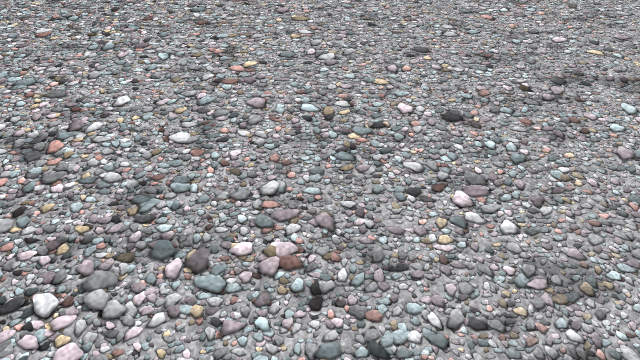
Give the GLSL for this texture, as a Shadertoy shader.

```glsl
// Weathered gravel ground of mixed grey pebbles, receding in perspective.
#define HORIZON 1.6      // height of the vanishing line, in canvas heights
#define DEPTH 1.7        // stretch of the ground away from the viewer
#define STONES 30.0      // density of the medium pebbles
#define GRAIN 0.30       // strength of the fine mineral speckle
#define SHADOW 0.55      // darkness of the gaps under pebbles
#define RELIEF 0.20      // light from the sky on pebble tops
#define DUST 0.40        // cement film over embedded pebbles
#define EXPOSURE 1.02
#define CEMENT vec3(0.67, 0.67, 0.68)

vec3 hash3(vec2 p, float seed) {
    vec3 q = fract(vec3(p.xyx + seed * 17.3) * vec3(0.1031, 0.1030, 0.0973));
    q += dot(q, q.yxz + 33.33);
    return fract((q.xxy + q.yzz) * q.zyx);
}

float valueNoise(vec2 p) {
    vec2 i = floor(p), f = fract(p);
    f *= f * (3.0 - 2.0 * f);
    vec2 e = vec2(0.0, 1.0);
    return mix(mix(hash3(i, 3.0).x, hash3(i + e.yx, 3.0).x, f.x),
               mix(hash3(i + e.xy, 3.0).x, hash3(i + e.yy, 3.0).x, f.x), f.y);
}

// Mostly neutral stone with blue-green, mauve, rust and tan kinds
vec3 mineral(vec3 r) {
    float tone = mix(0.44, 0.88, r.x);
    if (r.z < 0.07) tone *= 0.45;
    if (r.z > 0.92) tone = 0.93;
    vec3 tint = vec3(0.99, 1.0, 1.02);
    if (r.y < 0.27) tint = vec3(0.91, 1.01, 1.04);
    else if (r.y < 0.50) tint = vec3(1.04, 0.96, 1.00);
    else if (r.y < 0.57) tint = vec3(1.12, 0.87, 0.83);
    else if (r.y < 0.63) tint = vec3(1.12, 1.01, 0.84);
    return tone * tint;
}

// Cellular scatter: one rounded, slightly angular pebble per cell
void scatter(inout vec3 col, vec2 p, float cover, float dust, float seed) {
    float nearest = 9.0, height = 0.0;
    vec3 kind = vec3(0.5);
    for (int j = -1; j <= 1; j++)
    for (int i = -1; i <= 1; i++) {
        vec2 cell = floor(p) + vec2(i, j);
        vec3 place = hash3(cell, seed), form = hash3(cell, seed + 7.0);
        if (form.z > cover) continue;
        vec2 q = p - cell - 0.5 - 0.7 * (place.xy - 0.5);
        float radius = mix(0.32, 0.62, place.z * place.z);
        float turn = 6.2832 * form.x, c = cos(turn), s = sin(turn);
        vec2 w = mat2(c, -s, s, c) * q / (radius * vec2(1.15, mix(0.6, 0.95, form.y)));
        float a = atan(w.y, w.x);
        float d = length(w) * (1.0 + 0.10 * sin(3.0 * a + 6.0 * place.x)
                                   + 0.06 * sin(5.0 * a + 6.0 * place.y));
        if (d < nearest) {
            nearest = d;
            height = q.y / radius;
            kind = hash3(cell, seed + 13.0);
        }
    }
    // Contact shadow, deepest on the near side
    float below = smoothstep(0.5, -0.6, height);
    col *= 1.0 - SHADOW * smoothstep(1.45, 0.95, nearest) * mix(0.45, 1.25, below);
    // Lit top and dim front edge
    vec3 stone = mix(mineral(kind), CEMENT, dust);
    stone *= 1.0 + RELIEF * clamp(height, -1.0, 1.0);
    stone *= 1.0 - 0.4 * smoothstep(0.55, 1.0, nearest) * below;
    stone *= 1.0 + GRAIN * (valueNoise(p * 7.0 + seed) - 0.5);
    col = mix(col, stone, smoothstep(1.05, 0.95, nearest));
}

vec3 gravel(vec2 uv) {
    float drop = HORIZON - uv.y;
    vec2 ground = vec2(uv.x - 0.89, DEPTH) / drop;
    vec2 p = ground * STONES;

    // Broad patches: loose stones to the left, embedded ones to the right
    float patches = valueNoise(p * 0.16) + 0.5 * valueNoise(p * 0.37 + 9.0);
    float embedded = smoothstep(0.1, 1.3, uv.x * 0.45 + patches * 0.55);
    float dust = DUST * embedded * (0.4 + 0.8 * valueNoise(p * 0.8 + 5.0));

    // Cement bed with grit
    float grit = 0.6 * valueNoise(p * 5.0) + 0.4 * valueNoise(p * 11.0);
    vec3 col = CEMENT * (0.72 + 0.56 * grit);

    // Fine chips, medium pebbles, sparse large stones
    scatter(col, p * 2.3 + 4.0, 0.80, dust, 1.0);
    scatter(col, p * 1.25, mix(0.82, 0.50, embedded), dust, 2.0);
    scatter(col, p * 0.72 + 7.0, mix(0.24, 0.13, embedded), dust * 0.6, 4.0);

    // Weathered film and worn hollows
    col *= 0.90 + 0.20 * valueNoise(p * 1.7 + 21.0);
    col *= 1.0 - 0.25 * smoothstep(0.72, 0.95, valueNoise(p * vec2(0.3, 0.5) + 31.0));
    return clamp(col * EXPOSURE, 0.0, 1.0);
}

void mainImage(out vec4 fragColor, in vec2 fragCoord) {
    // Four samples per pixel smooth the distant stones
    vec3 sum = vec3(0.0);
    for (int k = 0; k < 4; k++) {
        vec2 offset = vec2(k % 2, k / 2) * 0.5 - 0.25;
        sum += gravel((fragCoord + offset) / iResolution.y);
    }
    fragColor = vec4(sum * 0.25, 1.0);
}
```
